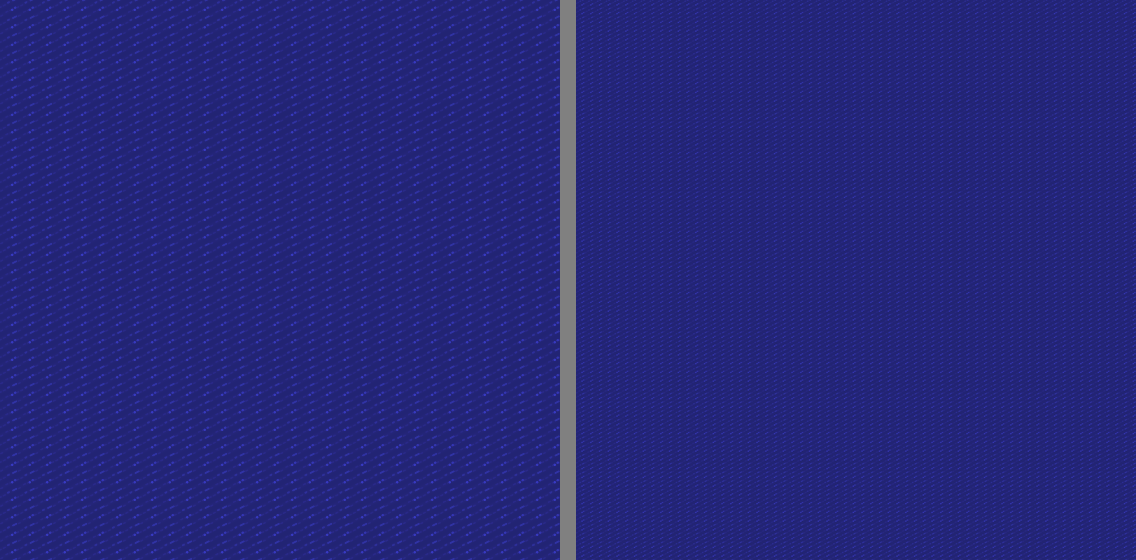
Left, the tile; right, the same tile 2 across and 2 down.
This texture is drawn by a WebGL 2 fragment shader. Its source:

```glsl
#version 300 es
precision highp float;
// Dark blue twill: a square cell repeats 32 times across and down, crossed by
// two slanted bands. One band carries a pair of bright knots, the other a
// bright dash; faint flecks are strewn along both.

uniform vec2 u_resolution;
out vec4 fragColor;

const float REPEATS = 32.0;                  // cells across and down
const vec2 SLANT = vec2(0.894, 0.447);       // direction of the twill
const vec3 GROUND = vec3(0.134, 0.141, 0.455);
const vec3 THREAD = vec3(0.162, 0.162, 0.540);
const vec3 DASH = vec3(0.190, 0.200, 0.650);
const vec3 KNOT = vec3(0.220, 0.230, 0.770);
const vec2 KNOT_AT = vec2(0.70, 0.44);
const vec2 KNOT_STEP = vec2(0.17, 0.12);     // from the lower knot to the upper
const vec2 DASH_AT = vec2(0.84, 0.02);
const vec2 STUB_AT = vec2(0.48, 0.85);
const float KNOT_RADIUS = 0.068;
const float DASH_RADIUS = 0.050;
const float DASH_HALF = 0.100;
const float STUB_HALF = 0.030;
const float FLECK_RADIUS = 0.042;
const float FLECK_HALF = 0.050;
const int FLECKS = 8;
const float BAND_STRENGTH = 0.25;
const float VARIATION = 0.10;                // brightness change between cells
const float WEAR_WAVES = 7.0;                // whole waves over the canvas
const float WEAR = 0.004;
const float TAU = 6.28318;

float hash(vec2 p) {
    return fract(sin(dot(p, vec2(127.1, 311.7))) * 43758.5453);
}

// Coverage of a slanted capsule placed once in every cell, slightly varied;
// the cell index wraps at the canvas edge
float mark(vec2 p, vec2 center, float halfLength, float radius, float pixel) {
    vec2 cell = floor(p - center + 0.5);
    vec2 offset = p - center - cell;
    float along = clamp(dot(offset, SLANT), -halfLength, halfLength);
    float d = length(offset - SLANT * along) - radius;
    float level = 1.0 - VARIATION * hash(mod(cell, REPEATS) + center);
    return level * (1.0 - smoothstep(-0.5 * pixel, 0.5 * pixel, d));
}

void main() {
    vec2 uv = gl_FragCoord.xy / u_resolution;
    vec2 p = uv * REPEATS;
    float pixel = REPEATS / min(u_resolution.x, u_resolution.y);

    // Soft diagonal bands between the darker furrows
    float band = 0.5 + 0.5 * cos(TAU * (2.0 * p.y - p.x - 0.2));
    vec3 color = mix(GROUND, THREAD, BAND_STRENGTH * band * band);

    // Faint flecks, alternately on the lower and the upper band
    for (int i = 0; i < FLECKS; i++) {
        float k = float(i);
        float x = fract(0.382 * k + 0.1);
        float lift = 0.5 * mod(k, 2.0) + 0.05 + 0.12 * hash(vec2(k, 3.0));
        vec2 center = vec2(x, 0.5 * x + lift);
        color = mix(color, THREAD, mark(p, center, FLECK_HALF, FLECK_RADIUS, pixel));
    }

    // Dash with a shorter stub on one band
    color = mix(color, DASH, mark(p, DASH_AT, DASH_HALF, DASH_RADIUS, pixel));
    color = mix(color, DASH, 0.7 * mark(p, STUB_AT, STUB_HALF, DASH_RADIUS, pixel));

    // Pair of knots on the other
    for (int i = 0; i < 2; i++) {
        vec2 center = KNOT_AT + float(i) * KNOT_STEP;
        float knot = mark(p, center, 0.0, KNOT_RADIUS, pixel);
        color = mix(color, KNOT, knot * (1.0 - 0.25 * float(i)));
    }

    // Broad, barely visible unevenness of the cloth
    vec2 wave = cos(TAU * WEAR_WAVES * uv);
    color *= 1.0 + WEAR * (wave.x + wave.y);

    fragColor = vec4(color, 1.0);
}
```
